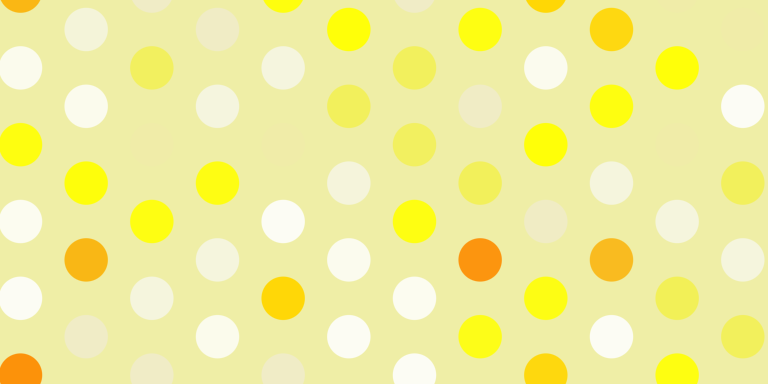
Write a WebGL 1 fragment shader that draws this pattern.

```glsl
precision highp float;
// Staggered polka dots in yellow, orange and translucent white on pale straw.
uniform vec2 u_resolution;

// Lengths are fractions of the canvas height.
#define COLUMN_PITCH 0.171
#define ROW_PITCH 0.2
#define FIRST_DOT vec2(0.0534, 0.0232)
#define DOT_RADIUS 0.0565
#define ROWS_PER_COLUMN 5.5
#define DOT_PRIME 67.0
#define MAX_FADE 0.12
#define STRAW vec3(0.937, 0.933, 0.651)

float hash(float n) {
    return fract(sin(n * 12.9898) * 43758.5453);
}

float wrapPrime(float n) {
    return floor(mod(n + 0.5, DOT_PRIME));
}

// Fifth power modulo a prime: a shuffle that visits each rank 1..66 once.
float shuffledRank(float index) {
    float base = wrapPrime(index);
    float square = wrapPrime(base * base);
    float fourth = wrapPrime(square * square);
    return wrapPrime(fourth * base);
}

// Each threshold step sets how many dots share a colour.
vec3 dotPaint(float rank) {
    if (rank < 2.5) return vec3(0.99, 0.56, 0.02);   // orange
    if (rank < 5.5) return vec3(0.98, 0.71, 0.06);   // amber
    if (rank < 9.5) return vec3(1.00, 0.84, 0.01);   // gold
    if (rank < 23.5) return vec3(1.00, 1.00, 0.02);  // bright yellow
    if (rank < 31.5) return vec3(0.95, 0.94, 0.34);  // soft yellow
    if (rank < 44.5) return vec3(0.99, 0.99, 0.96);  // white
    if (rank < 53.5) return vec3(0.96, 0.96, 0.87);  // translucent white
    if (rank < 61.5) return vec3(0.94, 0.925, 0.78); // greyed cream
    return vec3(0.94, 0.925, 0.66);                  // barely visible
}

void main() {
    vec2 p = gl_FragCoord.xy / u_resolution.y - FIRST_DOT;
    float pixel = 1.0 / u_resolution.y;

    // Nearest dot: odd columns are raised by half a row.
    float column = floor(p.x / COLUMN_PITCH + 0.5);
    float raise = 0.5 * mod(column, 2.0);
    float row = floor(p.y / ROW_PITCH - raise + 0.5);
    vec2 center = vec2(column * COLUMN_PITCH, (row + raise) * ROW_PITCH);

    // Number the dots column by column, then shuffle their colours.
    float index = floor(column * ROWS_PER_COLUMN + 0.5) + row + 1.0;
    vec3 paint = dotPaint(shuffledRank(index));
    paint = mix(paint, STRAW, MAX_FADE * hash(index));

    // Flat disc with a smooth edge.
    float edge = length(p - center) - DOT_RADIUS;
    float coverage = 1.0 - smoothstep(-0.75 * pixel, 0.75 * pixel, edge);
    gl_FragColor = vec4(mix(STRAW, paint, coverage), 1.0);
}
```
